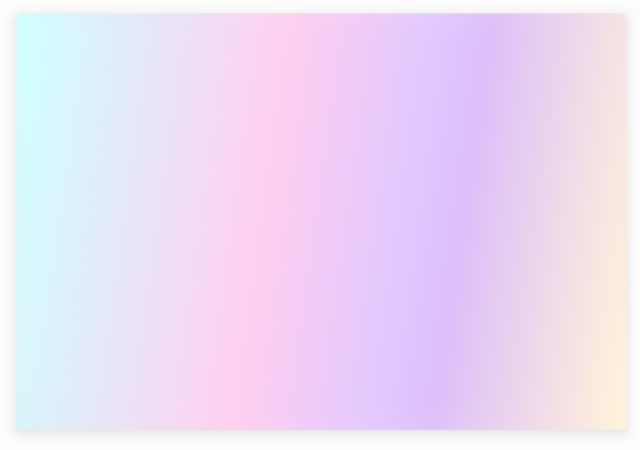
This background is drawn by a WebGL 1 fragment shader. Its source:

```glsl
precision highp float;
// A rounded pastel card with a slanted rainbow gradient and a soft shadow on white.

uniform vec2 u_resolution;

// Lengths are fractions of the canvas height.
#define MARGIN vec2(0.0325, 0.037)
#define CARD_SHIFT vec2(0.0028, 0.0074)
#define CORNER_RADIUS 0.015
#define GRADIENT_TILT 0.14
#define SHADOW_DROP 0.006
#define SHADOW_BLUR 0.016
#define SHADOW_STRENGTH 0.13
#define RIM_WIDTH 0.022
#define RIM_STRENGTH 0.16

const vec3 PAPER = vec3(0.995);
const vec3 CYAN = vec3(0.815, 1.0, 1.0);
const vec3 PINK = vec3(1.0, 0.81, 0.94);
const vec3 PERIWINKLE = vec3(0.885, 0.785, 1.0);
const vec3 LILAC = vec3(0.868, 0.745, 0.98);
const vec3 CREAM = vec3(1.0, 0.955, 0.85);
const vec3 RIM = vec3(0.95, 0.87, 0.95);

// Signed distance to a rounded box centred on the origin.
float roundedBox(vec2 p, vec2 halfSize, float radius) {
  vec2 d = abs(p) - halfSize + radius;
  return length(max(d, 0.0)) + min(max(d.x, d.y), 0.0) - radius;
}

float ramp(float from, float to, float t) {
  return clamp((t - from) / (to - from), 0.0, 1.0);
}

// Five colour stops from the upper left to the lower right.
vec3 pastel(float t) {
  vec3 color = mix(CYAN, PINK, ramp(0.02, 0.41, t));
  color = mix(color, PERIWINKLE, ramp(0.41, 0.62, t));
  color = mix(color, LILAC, ramp(0.62, 0.71, t));
  return mix(color, CREAM, ramp(0.71, 0.99, t));
}

void main() {
  float pixel = 1.0 / u_resolution.y;
  vec2 canvas = u_resolution * pixel;
  vec2 p = gl_FragCoord.xy * pixel - 0.5 * canvas - CARD_SHIFT;
  vec2 halfSize = 0.5 * canvas - MARGIN;

  // Drop shadow with a smooth bell-shaped falloff
  float shadowDist = roundedBox(p + vec2(0.0, SHADOW_DROP), halfSize, CORNER_RADIUS);
  float shadow = SHADOW_STRENGTH / (1.0 + exp(1.7 * shadowDist / SHADOW_BLUR));
  vec3 color = PAPER * (1.0 - shadow);

  // Slanted gradient, spanning the card from corner to corner
  vec2 axis = normalize(vec2(1.0, -GRADIENT_TILT));
  float t = 0.5 + 0.5 * dot(p, axis) / dot(halfSize, abs(axis));
  vec3 card = pastel(t);

  // Faint tint along the inner rim
  float dist = roundedBox(p, halfSize, CORNER_RADIUS);
  card = mix(card, RIM, RIM_STRENGTH * exp(min(dist, 0.0) / RIM_WIDTH));

  float coverage = 1.0 - smoothstep(-0.75 * pixel, 0.75 * pixel, dist);
  gl_FragColor = vec4(mix(color, card, coverage), 1.0);
}
```
